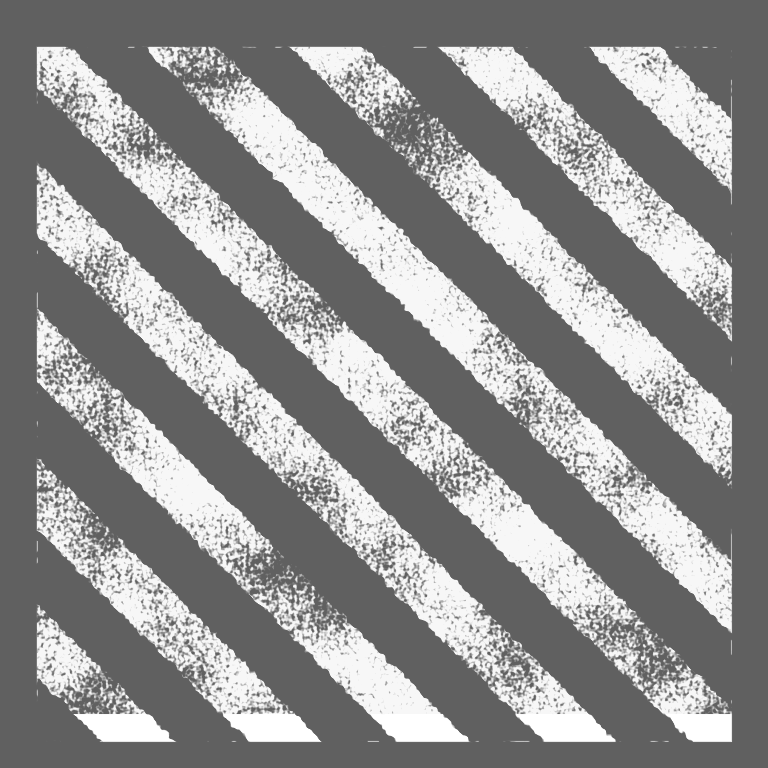
Write a three.js fragment shader that draws this pattern.

```glsl
varying vec2 vUv;

vec2 gradientAt(vec2 cell) {
  float angle = 6.2832 * fract(sin(dot(cell, vec2(127.1, 311.7))) * 43758.5);
  return vec2(cos(angle), sin(angle));
}

float gradientNoise(vec2 p) {
  vec2 cell = floor(p);
  vec2 f = p - cell;
  vec2 u = f * f * f * (f * (f * 6.0 - 15.0) + 10.0);
  vec2 e = vec2(0.0, 1.0);
  float low = mix(dot(gradientAt(cell), f),
                  dot(gradientAt(cell + e.yx), f - e.yx), u.x);
  float high = mix(dot(gradientAt(cell + e.xy), f - e.xy),
                   dot(gradientAt(cell + e.yy), f - e.yy), u.x);
  return mix(low, high, u.y);
}

float boxDistance(vec2 p, vec2 halfSize) {
  vec2 d = abs(p) - halfSize;
  return length(max(d, 0.0)) + min(max(d.x, d.y), 0.0);
}

// Signed distance to the nearest falling diagonal stripe
float stripeDistance(vec2 p) {
  float across = (p.x + p.y - 0.982) / 0.1918;
  float offset = abs(fract(across + 0.5) - 0.5) * 0.1918;
  return (offset - 0.0472) * 0.7071;
}

// Paint loss: broad patches broken up by streaks and fine grain
float paintLoss(vec2 p) {
  float patches = gradientNoise(p * 7.0 + 3.7)
                + 0.7 * gradientNoise(p * 17.0 + 9.2);
  float streaks = gradientNoise(p * vec2(95.0, 45.0) + 21.3);
  float grain = gradientNoise(p * vec2(190.0, 150.0) + 5.1)
              + 0.7 * gradientNoise(p * 270.0 + 13.6);
  return smoothstep(-0.1, 0.9, 1.15 * patches + 0.55 * streaks + 1.15 * grain);
}

void main() {
  vec2 p = vUv;
  float panel = boxDistance(p - vec2(0.5005, 0.4865), vec2(0.4525));

  // Stripes with chipped edges, trimmed to the panel
  float chips = 0.004 * gradientNoise(p * 55.0) + 0.004 * gradientNoise(p * 140.0);
  float stripe = 1.0 - smoothstep(-0.001, 0.001, stripeDistance(p) + chips);
  stripe *= 1.0 - smoothstep(-0.001, 0.001, panel);

  // Unworn band along the bottom
  float clean = 1.0 - smoothstep(0.0695, 0.0710, p.y);
  float paint = stripe * (1.0 - paintLoss(p) * (1.0 - clean));

  // Broken hairline around the panel
  float hairline = 1.0 - smoothstep(0.0003, 0.0014, abs(panel + 0.0006));
  float scraps = smoothstep(0.12, 0.3, gradientNoise(p * 32.0 + 40.0)
                                     + 0.5 * gradientNoise(p * 110.0));
  paint = max(paint, 0.6 * hairline * scraps);

  vec3 ground = vec3(0.378);
  vec3 white = vec3(mix(0.97, 1.0, clean));
  gl_FragColor = vec4(mix(ground, white, paint), 1.0);
}
```
